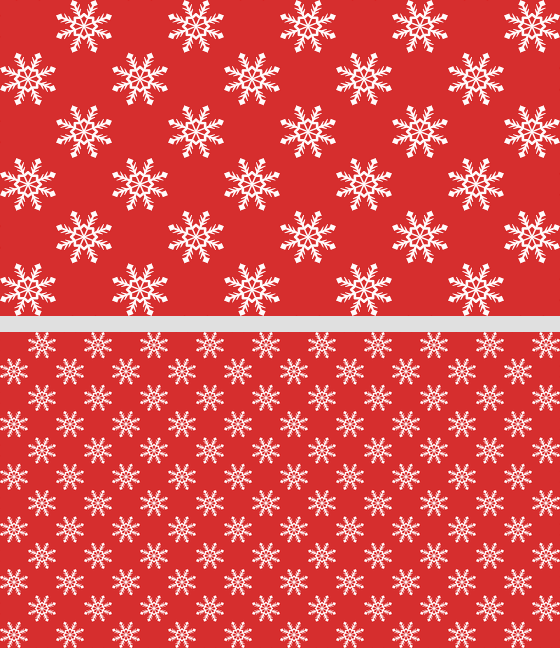
Top: one tile. Bottom: repeated 2 by 2.
Write a WebGL 1 fragment shader that draws this pattern.

```glsl
precision highp float;

uniform vec2 u_resolution;

#define REPEATS vec2(5.0, 3.0)
#define BACKGROUND vec3(0.84, 0.18, 0.18)
#define SHADE vec3(0.83, 0.13, 0.13)
#define SNOW vec3(1.0, 0.98, 0.98)
#define SHADE_WIDTH 0.007
#define SPOKE_HALF 0.007
#define ARM_HALF 0.011
#define STAR_NOTCH 0.088
#define STAR_POINT 0.115
#define TIP_CENTER 0.235
#define TIP_RADIUS 0.035

// cosine and sine of a sixteenth of a turn
const vec2 ARM_AXIS = vec2(0.92388, 0.38268);

// Segment whose half width runs from startHalf to endHalf
float taperedSegment(vec2 p, vec2 a, vec2 b, float startHalf, float endHalf) {
  vec2 ab = b - a;
  float t = clamp(dot(p - a, ab) / dot(ab, ab), 0.0, 1.0);
  return length(p - a - ab * t) - mix(startHalf, endHalf, t);
}

// Folds the plane into half of one arm, with the arm along +x
vec2 foldToArm(vec2 p) {
  p = abs(p);
  if (p.y > p.x) p = p.yx;
  return vec2(dot(p, ARM_AXIS), abs(p.y * ARM_AXIS.x - p.x * ARM_AXIS.y));
}

float snowflake(vec2 p) {
  vec2 q = foldToArm(p);
  vec2 notch = vec2(STAR_NOTCH, 0.0);
  vec2 tip = vec2(TIP_CENTER, 0.0);

  // Inner spokes and eight-pointed star ring
  float d = taperedSegment(q, vec2(0.0), notch, SPOKE_HALF, SPOKE_HALF);
  d = min(d, taperedSegment(q, notch, STAR_POINT * ARM_AXIS, 0.012, 0.012));

  // Arm with a diamond at its end
  d = min(d, taperedSegment(q, notch, tip, ARM_HALF, ARM_HALF * 0.8));
  vec2 offset = abs(q - tip);
  d = min(d, (offset.x + offset.y - TIP_RADIUS) * 0.7071);

  // Two pairs of pointed barbs
  for (int i = 0; i < 2; i++) {
    float k = float(i);
    vec2 root = vec2(0.125 + 0.035 * k, 0.0);
    vec2 end = root + vec2(0.037 + 0.008 * k, 0.036 + 0.006 * k);
    d = min(d, taperedSegment(q, root, end, 0.01, 0.004));
  }
  return d;
}

// Position relative to the nearest wrapped copy of a center
vec2 nearestCopy(vec2 cell, float center) {
  return fract(cell - center + 0.5) - 0.5;
}

void main() {
  vec2 cell = gl_FragCoord.xy / u_resolution * REPEATS;
  float pixel = REPEATS.y / u_resolution.y;

  // Two staggered flakes per repeat
  float d = min(snowflake(nearestCopy(cell, 0.25)),
                snowflake(nearestCopy(cell, 0.75)));

  // Faint dark rim below the snow
  float rim = 1.0 - smoothstep(-0.5 * pixel, 0.5 * pixel, d - SHADE_WIDTH);
  float snow = 1.0 - smoothstep(-0.6 * pixel, 0.6 * pixel, d);
  vec3 color = mix(BACKGROUND, SHADE, rim);
  gl_FragColor = vec4(mix(color, SNOW, snow), 1.0);
}
```
